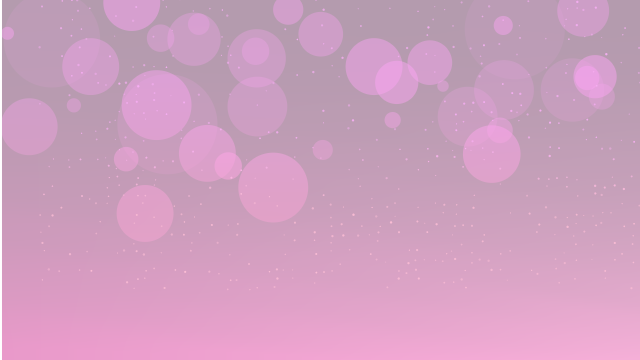
A WebGL 2 fragment shader for this background:

```glsl
#version 300 es
precision highp float;

uniform vec2 u_resolution;
out vec4 fragColor;

// Lengths are in canvas heights
const vec3 MAUVE = vec3(0.705, 0.606, 0.682);
const vec3 PINK_LEFT = vec3(0.912, 0.600, 0.790);
const vec3 PINK_RIGHT = vec3(0.978, 0.692, 0.857);
const vec3 ORCHID = vec3(0.985, 0.645, 0.955);
const vec3 ROSE = vec3(0.955, 0.645, 0.820);
const vec3 SPARK_HIGH = vec3(0.98, 0.69, 0.97);
const vec3 SPARK_LOW = vec3(1.00, 0.75, 0.84);
const float FADE_POWER = 1.9;
const float STREAK_STRENGTH = 0.035;
const float MARGIN_WIDTH = 0.0055;
const float SPARK_CELL = 0.026;
const float SPARK_FLOOR = 0.195;
const int SMALL_COUNT = 14;

// Discs: centre x, centre y, radius, opacity
const vec4 FAINT_DISCS[12] = vec4[12](
  vec4(0.465, 0.655, 0.139, 0.17), vec4(0.144, 0.891, 0.134, 0.12),
  vec4(0.713, 0.838, 0.081, 0.30), vec4(0.715, 0.704, 0.083, 0.28),
  vec4(0.539, 0.891, 0.074, 0.30), vec4(0.891, 0.905, 0.062, 0.36),
  vec4(1.194, 0.826, 0.062, 0.42), vec4(1.299, 0.676, 0.083, 0.22),
  vec4(1.400, 0.750, 0.083, 0.22), vec4(1.430, 0.919, 0.139, 0.10),
  vec4(1.590, 0.750, 0.088, 0.18), vec4(1.620, 0.970, 0.072, 0.36));
const vec4 BRIGHT_DISCS[12] = vec4[12](
  vec4(0.435, 0.708, 0.097, 0.45), vec4(0.759, 0.479, 0.097, 0.53),
  vec4(0.403, 0.407, 0.079, 0.53), vec4(0.576, 0.574, 0.079, 0.48),
  vec4(1.366, 0.572, 0.080, 0.53), vec4(1.039, 0.815, 0.079, 0.45),
  vec4(0.252, 0.815, 0.079, 0.36), vec4(0.081, 0.648, 0.079, 0.36),
  vec4(0.366, 0.993, 0.079, 0.48), vec4(1.653, 0.787, 0.060, 0.48),
  vec4(1.102, 0.771, 0.060, 0.48), vec4(0.634, 0.539, 0.038, 0.60));

vec2 hash2(vec2 p) {
  vec3 q = fract(vec3(p.xyx) * vec3(0.1031, 0.1030, 0.0973));
  q += dot(q, q.yzx + 33.33);
  return fract((q.xx + q.yz) * q.zy);
}

float cornerSlope(vec2 cell, vec2 offset) {
  return dot(hash2(cell) * 2.0 - 1.0, offset);
}

float gradientNoise(vec2 p) {
  vec2 i = floor(p), f = fract(p);
  vec2 w = f * f * f * (f * (f * 6.0 - 15.0) + 10.0);
  vec2 e = vec2(1.0, 0.0);
  return mix(
    mix(cornerSlope(i, f), cornerSlope(i + e, f - e), w.x),
    mix(cornerSlope(i + e.yx, f - e.yx), cornerSlope(i + 1.0, f - 1.0), w.x), w.y);
}

// Antialiased coverage of a disc
float discMask(vec2 p, vec2 centre, float radius, float pixel) {
  return clamp(0.5 - (length(p - centre) - radius) / pixel, 0.0, 1.0);
}

vec3 backdrop(vec2 p, float across) {
  float streak = gradientNoise(p * vec2(1.5, 14.0) + vec2(0.0, p.x * 2.0));
  float depth = 1.0 - p.y + 0.07 * (0.5 - across) * (1.0 - p.y);
  float fade = pow(clamp(depth + streak * STREAK_STRENGTH, 0.0, 1.0), FADE_POWER);
  return mix(MAUVE, mix(PINK_LEFT, PINK_RIGHT, across), fade);
}

// One jittered dot per cell, gathered into drifts
float sparkles(vec2 p, float pixel) {
  vec2 cell = floor(p / SPARK_CELL);
  vec2 jitter = hash2(cell + 17.0);
  vec2 pick = hash2(cell + 91.0);
  vec2 centre = (cell + 0.2 + 0.6 * jitter) * SPARK_CELL;
  float drift = gradientNoise(centre * 4.0 + 5.0);
  float low = 1.0 - smoothstep(0.40, 0.50, centre.y);
  float density = mix(0.20, 0.34, low) + 0.5 * drift;
  float present = step(pick.x, density) * step(SPARK_FLOOR, centre.y) * step(0.1, centre.x);
  float radius = mix(0.0013, 0.0032, pick.y);
  return present * discMask(p, centre, radius, pixel) * mix(0.45, 0.9, jitter.x);
}

void main() {
  float pixel = 1.0 / u_resolution.y;
  vec2 p = gl_FragCoord.xy * pixel;
  float aspect = u_resolution.x * pixel;
  vec3 color = backdrop(p, p.x / aspect);
  vec3 discColor = mix(ROSE, ORCHID, smoothstep(0.35, 0.80, p.y));

  // Large discs, faint ones behind
  for (int i = 0; i < 12; i++) {
    vec4 d = FAINT_DISCS[i];
    color = mix(color, discColor, d.w * discMask(p, d.xy, d.z, pixel));
  }
  for (int i = 0; i < 12; i++) {
    vec4 d = BRIGHT_DISCS[i];
    color = mix(color, discColor, d.w * discMask(p, d.xy, d.z, pixel));
  }

  // Small scattered discs
  for (int i = 0; i < SMALL_COUNT; i++) {
    vec2 h = hash2(vec2(float(i) * 3.7, 8.0));
    vec2 g = hash2(vec2(float(i) * 5.3, 41.0));
    vec2 centre = vec2((float(i) + h.x) / float(SMALL_COUNT) * aspect, mix(0.55, 1.0, h.y));
    float mask = discMask(p, centre, mix(0.014, 0.042, g.x), pixel);
    color = mix(color, discColor, mix(0.25, 0.5, g.y) * mask);
  }

  vec3 sparkColor = mix(SPARK_LOW, SPARK_HIGH, smoothstep(0.40, 0.65, p.y));
  color = mix(color, sparkColor, sparkles(p, pixel));

  // White strip along the left edge
  float margin = clamp(0.5 + (MARGIN_WIDTH - p.x) / pixel, 0.0, 1.0);
  fragColor = vec4(mix(color, vec3(1.0), margin), 1.0);
}
```
